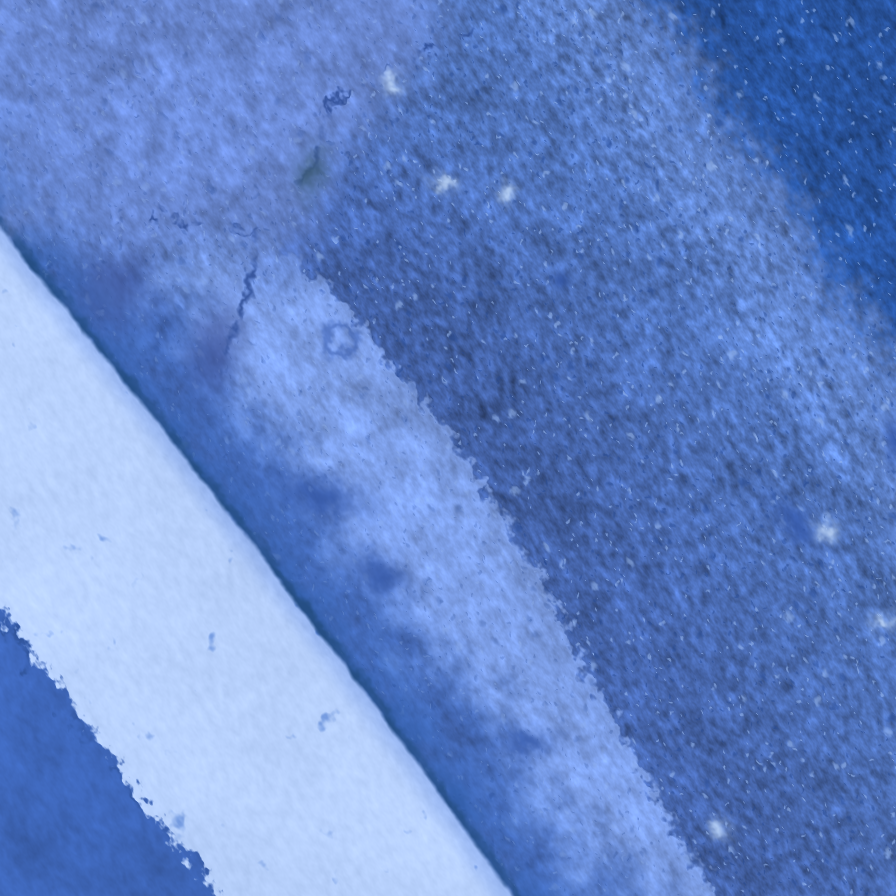
Reproduce this texture procedurally as a Shadertoy shader.

```glsl
vec2 hash2(vec2 p) {
  vec3 q = fract(p.xyx * vec3(.1031, .1030, .0973));
  q += dot(q, q.yzx + 33.33);
  return fract((q.xx + q.yz) * q.zy);
}

float corner(vec2 cell, vec2 f, vec2 o) {
  return dot(hash2(cell + o) * 2. - 1., f - o);
}

float gradientNoise(vec2 p) {
  vec2 i = floor(p), f = fract(p), e = vec2(0, 1);
  vec2 u = f * f * f * (f * (f * 6. - 15.) + 10.);
  return mix(mix(corner(i, f, e.xx), corner(i, f, e.yx), u.x),
    mix(corner(i, f, e.xy), corner(i, f, e.yy), u.x), u.y);
}

float fbm(vec2 p, int octaves) {
  float sum = 0., amp = 1.;
  for (int i = 0; i < octaves; i++) {
    sum += amp * gradientNoise(p);
    p = p * 2.03 + 17.3;
    amp *= .55;
  }
  return sum;
}

float segment(vec2 p, vec2 a, vec2 b) {
  vec2 d = b - a;
  return length(p - a - d * clamp(dot(p - a, d) / dot(d, d), 0., 1.));
}

// Soft elliptical stain with its long axis turned by an angle
float blob(vec2 p, float x, float y, vec2 radius, float angle) {
  float c = cos(angle), s = sin(angle);
  vec2 q = mat2(c, -s, s, c) * (p - vec2(x, y)) / radius;
  return exp(-dot(q, q));
}

float ridge(float d, float width) {
  return exp(-d * d / (width * width));
}

// Scattered irregular grains, one candidate per cell
float grains(vec2 p, float cells, float density) {
  vec2 q = p * cells, id = floor(q);
  vec2 h = hash2(id + 5.), k = hash2(id + 71.);
  float r = mix(.16, .34, k.y);
  vec2 d = fract(q) - mix(vec2(.35), vec2(.65), h);
  return step(k.x, density) * (1. - smoothstep(r * .2, r, length(d * vec2(1.5, .9))));
}

float crackDistance(vec2 p) {
  vec2 fork = vec2(.285, .742), bend = vec2(.35, .815);
  vec2 top = vec2(.365, .885), low = vec2(.28, .675);
  float d = segment(p, vec2(.17, .76), fork);
  d = min(d, segment(p, fork, bend));
  d = min(d, segment(p, bend, top));
  d = min(d, segment(p, top, vec2(.53, .965)));
  d = min(d, segment(p, fork, low));
  return min(d, segment(p, low, vec2(.245, .59)));
}

void mainImage(out vec4 fragColor, in vec2 fragCoord) {
  vec2 p = fragCoord / iResolution.xy;
  float px = 1. / min(iResolution.x, iResolution.y);
  vec2 along = mat2(.85, -.53, .53, .85) * p;
  float broad = fbm(along * 6., 4);
  float mottle = fbm(along * vec2(27, 20) + 9., 4);
  float fine = fbm(along * vec2(120, 62), 3);
  float ragged = fbm(along.yx * vec2(48, 60) + 31., 3);
  float fray = .012 * mottle + .022 * ragged + .01 * fine;

  // Signed distances across the diagonal boundaries, positive to the right
  float curb = .79 * (p.x - .571 + .768 * p.y - .09 * p.y * (.746 - p.y)) + .004 * mottle;
  float chipped = .8 * (p.x - .24 + .743 * p.y) + fray * .9 + .012 * broad;
  float dust = .82 * (p.x - .8 + .65 * p.y - .75 * p.y * p.y * (.7 - p.y)) + fray;
  float wet = .82 * (p.x - 1.43 + .7 * p.y) + .03 * broad + fray * 1.6;

  // Worn asphalt
  vec3 col = mix(vec3(.27, .39, .66), vec3(.32, .46, .74), smoothstep(0., .38, dust));
  col += .06 * ridge(wet + .07, .06);
  col = mix(col, vec3(.14, .31, .6), .9 * smoothstep(-.035, .035, wet));

  // Pale upper corner and the dusty strip below it
  float upper = smoothstep(.66, .77, p.y + .04 * broad);
  float paleEdge = p.x - .31 - .55 * (p.y - .72) + .05 * broad + fray;
  float pale = upper * (1. - smoothstep(-.03, .08, paleEdge));
  col = mix(col, vec3(.42, .54, .83), pale);
  float strip = (1. - smoothstep(-.006, .004, dust)) * (1. - upper);
  vec3 dustColor = mix(vec3(.29, .44, .76), vec3(.49, .62, .9),
    smoothstep(.03, .15, curb + .08 * broad + .05 * mottle));
  col = mix(col, dustColor, strip);

  // Surface grain
  float rough = 1. - .5 * max(strip, pale);
  col *= 1. + .1 * broad + .2 * mottle + .34 * fine * rough;
  vec2 bent = along + .007 * vec2(ragged, mottle) + .003 * fine;
  for (float i = 0.; i < 3.; i++) {
    float cells = 42. + 33. * i;
    vec2 q = bent + vec2(3.7, 8.1) * i;
    col = mix(col, vec3(.6, .73, .95), .55 * rough * grains(q, cells, .13));
    col = mix(col, vec3(.14, .28, .57), .45 * rough * grains(q + 4.3, cells, .16));
  }

  // Stains, cracks and moss
  vec2 w = p + .016 * vec2(mottle, ragged);
  float stain = blob(w, .36, .445, vec2(.05, .02), -.25)
    + blob(w, .59, .172, vec2(.026, .013), -.1)
    + blob(w, .89, .415, vec2(.035, .015), -.7)
    + blob(w, .42, .36, vec2(.03, .02), -.7)
    + blob(p, .626, .687, vec2(.009), 0.)
    + blob(w, 1., .505, vec2(.013, .025), 0.)
    + .7 * ridge(length(w - vec2(.381, .62)) - .015, .006);
  col = mix(col, vec3(.2, .34, .66), .75 * min(stain, 1.));
  float earth = blob(w, .24, .61, vec2(.025, .05), -.3) + blob(w, .125, .675, vec2(.04), 0.);
  col = mix(col, vec3(.27, .35, .62), .7 * earth);
  float crack = crackDistance(p + .021 * vec2(mottle, ragged));
  float broken = smoothstep(-.25, .2, mottle + .6 * broad);
  col = mix(col, vec3(.15, .27, .55), .75 * broken * (1. - smoothstep(0., .005 + px, crack)));
  col = mix(col, vec3(.24, .36, .48), .9 * blob(w, .348, .807, vec2(.016, .027), -.3));

  // Bright chips of stone
  float chips = blob(w, .492, .796, vec2(.015, .008), -.3)
    + blob(w, .562, .785, vec2(.009), 0.)
    + blob(w, .922, .405, vec2(.011), 0.)
    + blob(w, .988, .306, vec2(.01), 0.)
    + blob(w, .435, .906, vec2(.01), 0.)
    + blob(w, .802, .075, vec2(.01), 0.);
  col = mix(col, vec3(.74, .84, .98), .85 * min(chips, 1.));

  // Shadowed joint beside the painted curb
  float damp = exp(-max(curb, 0.) / .04) * (.6 + .9 * mottle);
  col = mix(col, vec3(.17, .34, .62), clamp(damp, 0., .8));
  float joint = 1. - smoothstep(.001, .011, abs(curb - .003 + .008 * ragged));
  col = mix(col, vec3(.14, .3, .5), joint * clamp(.7 + .5 * mottle, 0., .9));

  // White paint, then the bare surface where it has flaked away
  vec3 paint = vec3(.72, .82, .99) + .04 * (broad + fine);
  paint -= vec3(.12, .1, .04) * smoothstep(-.03, 0., curb);
  paint -= vec3(.25, .2, .1) * smoothstep(.4, .7, mottle);
  col = mix(col, paint, 1. - smoothstep(-.002 - px, .002 + px, curb));
  vec3 bare = vec3(.25, .41, .74) * (1. + .12 * broad + .1 * mottle + .08 * fine);
  float rim = ridge(chipped + .006, .006) * smoothstep(-.1, .4, broad + mottle);
  bare = mix(bare, vec3(.16, .29, .54), .7 * rim);
  col = mix(col, bare, 1. - smoothstep(-.003 - px, .003 + px, chipped));
  fragColor = vec4(clamp(col, 0., 1.), 1.);
}
```
